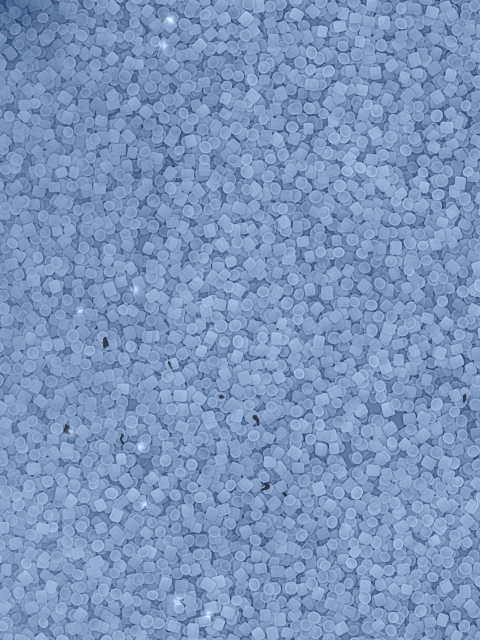
Write a WebGL 2 fragment shader that draws this texture.

```glsl
#version 300 es
precision highp float;
// Heap of frosted, translucent blue plastic pellets with a few dark specks.
uniform vec2 u_resolution;
out vec4 fragColor;

vec3 hash3(vec2 p) {
    vec3 q = fract(p.xyx * vec3(0.1031, 0.1030, 0.0973));
    q += dot(q, q.yxz + 33.33);
    return fract((q.xxy + q.yzz) * q.zyx);
}

float noise(vec2 p) {
    vec2 i = floor(p), f = fract(p);
    f = f * f * (3.0 - 2.0 * f);
    return mix(mix(hash3(i).x, hash3(i + vec2(1, 0)).x, f.x),
               mix(hash3(i + vec2(0, 1)).x, hash3(i + vec2(1, 1)).x, f.x), f.y);
}

mat2 rotation(float a) {
    return mat2(cos(a), sin(a), -sin(a), cos(a));
}

float roundedBox(vec2 p, vec2 halfSize, float radius) {
    vec2 q = abs(p) - halfSize + radius;
    return length(max(q, 0.0)) + min(max(q.x, q.y), 0.0) - radius;
}

float bump(float x, float width) {
    return exp(-x * x / (width * width));
}

// Paints one pellet over the tone below it; offset is in grid cells.
float paintPellet(float tone, vec2 offset, vec3 kind, vec3 look, float level, float edge) {
    vec2 local = rotation(kind.x * 6.283) * offset;
    float size = mix(0.40, 0.49, kind.y);
    bool endOn = kind.z < 0.48;
    float d = endOn ? length(local * vec2(1.0, 1.0 + 0.18 * look.z)) - size
                    : roundedBox(local, size * vec2(1.0, 0.86), 0.17);

    // Soft contact shadow around the outline
    tone -= 0.17 * smoothstep(0.20, 0.0, d) * smoothstep(-0.1, 0.0, d);

    float body = level + 0.26 * (look.x - 0.5);
    float rim = bump(d + 0.07, 0.055);
    if (endOn) {
        // Round face: bright rim, shaded hollow, pale crescent
        float hollow = smoothstep(-0.07, -0.17, d);
        body += 0.20 * rim - hollow * (0.07 + 0.32 * local.y);
        body += 0.16 * look.y * bump(length(local + vec2(0.05, 0.12)), 0.13);
    } else {
        // Side of the cylinder: matte, with a gentle gradient
        body += 0.06 + 0.08 * rim + 0.20 * offset.y + 0.12 * local.x;
        body -= 0.10 * look.y * bump(local.y + 0.22, 0.09);
    }
    float opacity = mix(0.78, 0.96, look.z);
    return mix(tone, body, opacity * smoothstep(edge, -edge, d));
}

// One scattered sheet of pellets
float paintLayer(float tone, vec2 p, float layer, float edge) {
    mat2 turn = rotation(0.4 + layer * 1.1);
    vec2 g = turn * p * 34.0 + layer * vec2(37.3, 61.7) + 200.0;
    for (int j = -1; j <= 1; j++) {
        for (int i = -1; i <= 1; i++) {
            vec2 cell = floor(g) + vec2(i, j);
            vec3 place = hash3(cell + layer * 17.0);
            vec3 kind = hash3(cell + 311.0 + layer * 29.0);
            vec3 look = hash3(cell + 733.0 + layer * 41.0);
            if (place.z > 0.80) continue;
            vec2 offset = g - cell - 0.5 - 0.8 * (place.xy - 0.5);
            tone = paintPellet(tone, offset * turn, kind, look, 0.40 + 0.093 * layer, edge);
        }
    }
    return tone;
}

void main() {
    vec2 p = gl_FragCoord.xy / u_resolution.x;
    float edge = max(0.04, 20.0 / u_resolution.x);

    // Pellets, from the deep sheet to the top one
    float tone = 0.20 + 0.15 * noise(p * 30.0);
    for (int layer = 0; layer < 5; layer++) {
        tone = paintLayer(tone, p, float(layer), edge);
    }

    // Uneven daylight, slight haze on the left, dim upper left corner
    tone = mix(tone, 0.68, 0.22 * smoothstep(0.45, 0.0, p.x));
    tone += 0.16 * (noise(p * 4.0 + 7.0) - 0.5) + 0.06 * (noise(p * 13.0) - 0.5);
    tone -= 0.07 * smoothstep(0.7, 1.3, p.y);
    tone -= 0.45 * smoothstep(0.22, 0.0, length(p - vec2(0.0, 1.34)));
    tone += 0.03 * (noise(p * 260.0) - 0.5);
    vec3 color = mix(vec3(0.28, 0.39, 0.55), vec3(0.63, 0.73, 0.87), clamp(tone, -0.3, 1.15));

    // Sparse glints and dark specks
    for (int k = 0; k < 9; k++) {
        vec3 h = hash3(vec2(float(k) * 7.0 + 3.0, 19.0));
        vec2 toGlint = p - h.xy * vec2(0.45, 1.3);
        color += 0.30 * bump(length(toGlint), 0.008);

        vec3 s = hash3(vec2(float(k) * 11.0 + 5.0, 83.0));
        vec2 q = rotation(s.z * 6.283) * (p - s.xy * vec2(1.0, 0.65));
        q += 0.010 * (vec2(noise(p * 110.0), noise(p * 110.0 + 50.0)) - 0.5);
        float speck = length(q * vec2(0.6, 1.4)) - mix(0.004, 0.008, s.z);
        color = mix(color, vec3(0.15, 0.18, 0.24), 0.9 * smoothstep(0.0015, -0.0015, speck));
    }
    fragColor = vec4(clamp(color, 0.0, 1.0), 1.0);
}
```
